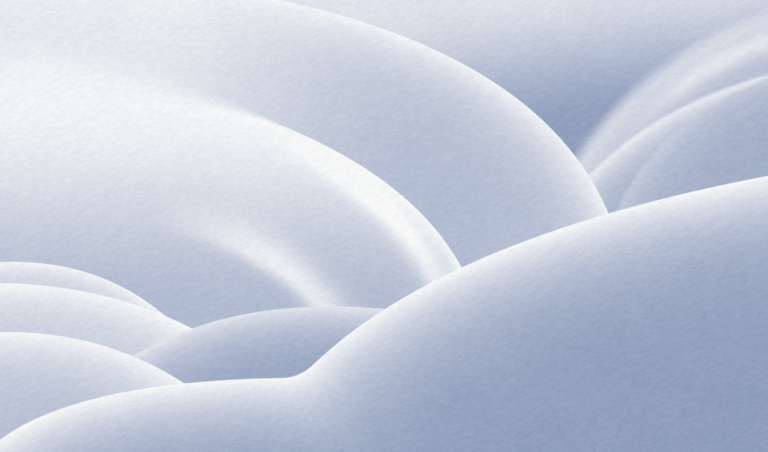
Reproduce this texture procedurally as a Shadertoy shader.

```glsl
// Soft sunlit snow drifts: overlapping parabolic mounds with bright crests and blue shade.

const vec3 SHADE = vec3(0.555, 0.61, 0.735);
const vec3 SUNLIT = vec3(0.955, 0.96, 0.965);

float cross2(vec2 a, vec2 b) { return a.x * b.y - a.y * b.x; }

float hash(vec2 p) {
    vec3 q = fract(p.xyx * 0.1031);
    q += dot(q, q.yzx + 33.33);
    return fract((q.x + q.y) * q.z);
}

float noise(vec2 p) {
    vec2 i = floor(p), f = fract(p);
    f = f * f * (3.0 - 2.0 * f);
    return mix(mix(hash(i), hash(i + vec2(1, 0)), f.x),
               mix(hash(i + vec2(0, 1)), hash(i + vec2(1, 1)), f.x), f.y);
}

float fbm(vec2 p) {
    float sum = 0.0, gain = 0.5;
    for (int i = 0; i < 3; i++) {
        sum += gain * (noise(p) - 0.5);
        p = mat2(1.6, 1.2, -1.2, 1.6) * p;
        gain *= 0.6;
    }
    return sum;
}

// Approximate depth inside the parabola through a and c, with tangents meeting at b.
float mound(vec2 p, vec2 a, vec2 b, vec2 c) {
    a -= b; c -= b; p -= b;
    float area = cross2(a, c);
    float u = cross2(p, c) / area, w = cross2(a, p) / area, v = 1.0 - u - w;
    vec2 gu = vec2(c.y, -c.x) / area, gw = vec2(-a.y, a.x) / area;
    vec2 slope = 4.0 * (u * gw + w * gu) + 2.0 * v * (gu + gw);
    return (4.0 * u * w - v * v) / max(length(slope), 1e-4);
}

float smoothUnion(float a, float b, float k) {
    float h = max(k - abs(a - b), 0.0) / k;
    return max(a, b) + h * h * k * 0.25;
}

// Light that fades from the crest tone to the deep tone with depth.
float falloff(float depth, float crest, float deep, float reach) {
    return mix(deep, crest, exp(-max(depth, 0.0) / reach));
}

float cover(float below, float above, float depth, float soft) {
    return mix(below, above, smoothstep(-soft, soft, depth));
}

// Glowing fold with separate widths on its inner and outer side.
float fold(float depth, float inner, float outer) {
    float d = depth / (depth > 0.0 ? inner : outer);
    return exp(-d * d);
}

// Valley and the ridges at the far right.
float farDrifts(vec2 p, float edge) {
    float tone = mix(0.04, 0.80, smoothstep(0.70, 1.04, p.y - 0.12 * (p.x - 1.2)));
    float d = mound(p, vec2(1.294, 0.673), vec2(1.438, 0.878), vec2(1.699, 0.967));
    tone = cover(tone, falloff(d, 0.82, 0.36, 0.06), d, 0.022);
    tone += 0.28 * fold(d - 0.055, 0.025, 0.02) * smoothstep(1.35, 1.55, p.x);
    d = mound(p, vec2(1.316, 0.624), vec2(1.460, 0.768), vec2(1.699, 0.834));
    tone = cover(tone, falloff(d, 0.95, 0.24, 0.04), d, edge * 3.0);
    d = mound(p, vec2(1.383, 0.569), vec2(1.482, 0.746), vec2(1.699, 0.827));
    return cover(tone, falloff(d, 0.56, 0.20, 0.05), d, 0.008);
}

// The two broad domes on the left, with folds along the nearer one.
float domes(float tone, vec2 p, float edge) {
    float d = mound(p, vec2(0.619, 1.0), vec2(1.184, 0.878), vec2(1.338, 0.546));
    float body = mix(0.84, 0.36, smoothstep(0.15, 0.98, p.x + 0.4 * (0.6 - p.y)));
    tone = cover(tone, falloff(d, 0.99, body, 0.065), d, edge);

    d = mound(p, vec2(0.332, 0.812), vec2(0.863, 0.690), vec2(1.018, 0.414));
    body = mix(0.34, 0.96, smoothstep(0.29, 0.78, p.y));
    body = falloff(d, 1.02, body, 0.042);
    float f1 = mound(p, vec2(0.664, 0.664), vec2(0.870, 0.560), vec2(0.960, 0.390));
    float f2 = mound(p, vec2(0.332, 0.520), vec2(0.610, 0.455), vec2(0.712, 0.319));
    body += 0.36 * fold(f1, 0.030, 0.026) * smoothstep(0.55, 0.88, p.x);
    body += 0.50 * fold(f2, 0.026, 0.050) * smoothstep(0.30, 0.66, p.x);
    float soft = mix(0.08, edge, smoothstep(0.1, 0.68, p.x));
    return cover(tone, min(body, 1.02), d, soft);
}

// Small mounds at the lower left, far to near.
float smallMounds(float tone, vec2 p, float edge) {
    float d = mound(p, vec2(0.0, 0.420), vec2(0.199, 0.429), vec2(0.343, 0.319));
    tone = cover(tone, falloff(d, 1.0, 0.50, 0.04), d, edge);
    d = mound(p, vec2(0.0, 0.374), vec2(0.243, 0.369), vec2(0.431, 0.270));
    tone = cover(tone, falloff(d, 1.02, 0.45, 0.075), d, edge);
    d = mound(p, vec2(0.310, 0.221), vec2(0.531, 0.347), vec2(0.858, 0.316));
    tone = cover(tone, falloff(d, 0.82, 0.06, 0.065), d, edge);
    d = mound(p, vec2(0.0, 0.265), vec2(0.221, 0.270), vec2(0.403, 0.155));
    return cover(tone, falloff(d, 1.0, 0.36, 0.08), d, edge);
}

void mainImage(out vec4 fragColor, in vec2 fragCoord) {
    vec2 p = fragCoord / iResolution.y;
    float edge = 1.0 / iResolution.y;
    float tone = smallMounds(domes(farDrifts(p, edge), p, edge), p, edge);

    // Front slope
    float low = mound(p, vec2(0.0, 0.027), vec2(0.177, 0.159), vec2(0.642, 0.164));
    float high = mound(p, vec2(0.664, 0.164), vec2(0.951, 0.469), vec2(1.699, 0.611));
    float front = smoothUnion(low, high, 0.03);
    tone = cover(tone, falloff(front, 1.03, 0.03, 0.105), front, edge);

    // Wind-combed grain
    float grain = fbm(vec2(p.x + p.y, 2.0 * p.y - p.x) * vec2(75.0, 110.0));
    tone += 0.16 * grain + 0.05 * fbm(p * 9.0);
    fragColor = vec4(mix(SHADE, SUNLIT, clamp(tone, 0.0, 1.04)), 1.0);
}
```
